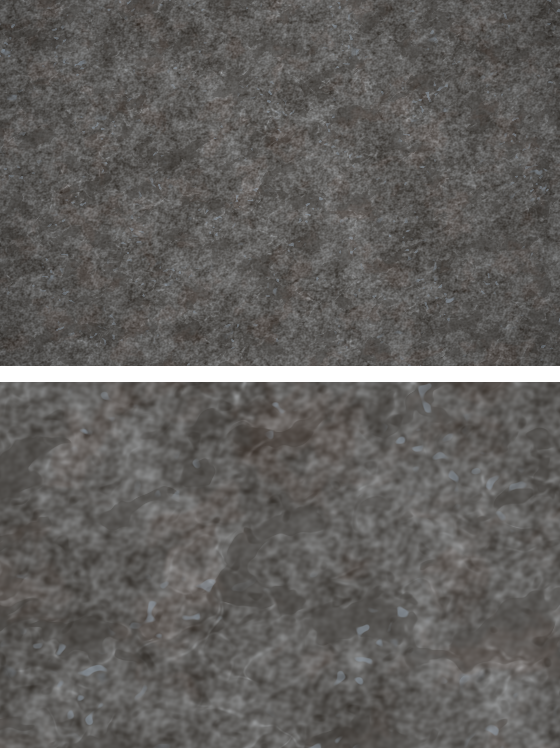
Top, the full canvas; bottom, a detail of the centre.
A Shadertoy shader for this texture:

```glsl
// Polished grey-brown marble: domain-warped gradient noise forms cloudy
// mineral, smoother dark clasts, crisp grain, thin pale veins and small
// bluish crystals, under soft light that falls off towards the corners.

const vec3 DARK_STONE  = vec3(0.258, 0.247, 0.234);
const vec3 LIGHT_STONE = vec3(0.448, 0.448, 0.446);
const vec3 RUST_TINT   = vec3(0.012, -0.003, -0.009);
const vec3 CRYSTAL     = vec3(0.54, 0.59, 0.64);

// Random unit vector for a lattice cell
vec2 cellGradient(vec2 cell) {
    vec3 h = fract(cell.xyx * vec3(0.1031, 0.1030, 0.0973));
    h += dot(h, h.yzx + 33.33);
    float angle = 6.2832 * fract((h.x + h.y) * h.z);
    return vec2(cos(angle), sin(angle));
}

float gradientNoise(vec2 p) {
    vec2 cell = floor(p), f = fract(p);
    vec2 u = f * f * f * (f * (f * 6.0 - 15.0) + 10.0);
    vec2 e = vec2(0.0, 1.0);
    float a = dot(cellGradient(cell), f);
    float b = dot(cellGradient(cell + e.yx), f - e.yx);
    float c = dot(cellGradient(cell + e.xy), f - e.xy);
    float d = dot(cellGradient(cell + e.yy), f - e.yy);
    return mix(mix(a, b, u.x), mix(c, d, u.x), u.y);
}

mat2 rotation(float angle) {
    float c = cos(angle), s = sin(angle);
    return mat2(c, s, -s, c);
}

float fbm(vec2 p, int octaves, float gain) {
    float sum = 0.0, amplitude = 0.5;
    for (int i = 0; i < octaves; i++) {
        sum += amplitude * gradientNoise(p);
        p = rotation(0.6) * p * 2.03 + 17.3;
        amplitude *= gain;
    }
    return sum;
}

vec2 warp(vec2 p, float scale, float amount) {
    vec2 q = p * scale;
    return p + amount * vec2(fbm(q + 41.7, 3, 0.6), fbm(q + 83.1, 3, 0.6));
}

// Thin line along the zero crossings of noise
float vein(vec2 p, float width) {
    return 1.0 - smoothstep(0.0, width, abs(gradientNoise(p)));
}

// Small blobs where noise peaks
float flecks(vec2 p, float threshold) {
    return smoothstep(threshold, threshold + 0.16, gradientNoise(p));
}

void mainImage(out vec4 fragColor, in vec2 fragCoord) {
    vec2 p = fragCoord / iResolution.y;
    vec2 centre = 0.5 * iResolution.xy / iResolution.y;

    // Stone coordinates, slightly stretched along a rising diagonal
    vec2 stone = rotation(-0.35) * (p + 5.0) * vec2(0.93, 1.07);
    vec2 bent = warp(stone, 16.0, 0.038);

    // Clouds, mottling and grain
    float cloud  = fbm(bent * 6.0, 3, 0.6);
    float mottle = fbm(bent * 22.0 + 9.0, 3, 0.7);
    float grain  = fbm(stone * 82.0 + 31.0, 2, 0.9);

    // Dark clasts have crisp edges and a smoother surface
    float clastField = fbm(bent * vec2(11.0, 16.0) + 57.0, 4, 0.55);
    float clast = smoothstep(0.09, 0.14, clastField);
    float rough = 1.0 - 0.5 * clast;

    float tone = 0.357 + 0.125 * cloud - 0.045 * clast;
    tone += rough * (0.19 * mottle + 0.22 * grain);

    // Broken pale veins around and between the clasts
    float veinMask = smoothstep(-0.02, 0.22, fbm(stone * 9.0 + 23.0, 3, 0.6));
    float veins = vein(bent * 17.0 + 3.0, 0.07) * veinMask;
    veins += 0.7 * vein(bent * 33.0 + 67.0, 0.11) * (1.0 - clast) * veinMask;
    tone += 0.07 * veins * (0.8 + 1.5 * grain);

    // Dark pits
    tone -= 0.05 * flecks(stone * 60.0 + 19.0, 0.32);

    // Warm dark stone to neutral light stone, with faint rusty areas
    vec3 color = mix(DARK_STONE, LIGHT_STONE, (tone - 0.25) / 0.197);
    float rust = smoothstep(0.0, 0.30, fbm(bent * 9.0 + 71.0, 4, 0.7));
    color += RUST_TINT * rust;

    // Clustered bluish crystals, a few large and many tiny
    float crystalMask = smoothstep(0.04, 0.24, fbm(stone * 9.0 + 13.0, 3, 0.6));
    float crystal = 0.6 * flecks(bent * 30.0 + 7.0, 0.36);
    crystal += 0.55 * flecks(stone * 75.0 + 47.0, 0.26);
    color = mix(color, CRYSTAL, min(crystal, 0.8) * crystalMask);

    // Light falloff
    vec2 offset = p - centre - vec2(0.0, 0.04);
    color *= 1.06 - 0.23 * dot(offset, offset);

    fragColor = vec4(clamp(color, 0.0, 1.0), 1.0);
}
```
